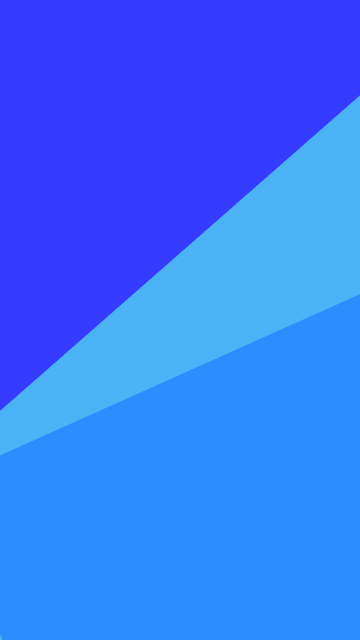
A WebGL 2 fragment shader for this background:

```glsl
#version 300 es
precision highp float;
// Flat diagonal bands: indigo above, a sky-blue wedge, and azure below.

uniform vec2 u_resolution;
out vec4 fragColor;

const vec3 INDIGO = vec3(0.208, 0.231, 1.0);
const vec3 SKY = vec3(0.290, 0.698, 0.961);
const vec3 AZURE = vec3(0.165, 0.557, 1.0);

// Canvas space: height 1, width 9/16.
const vec2 CANVAS = vec2(0.5625, 1.0);

// Signed distance to the line through a and b, positive on its left side.
float lineDistance(vec2 p, vec2 a, vec2 b) {
    vec2 along = normalize(b - a);
    return dot(p - a, vec2(-along.y, along.x));
}

// Antialiased coverage of the half plane left of the line from a to b.
float halfPlane(vec2 p, vec2 a, vec2 b, float pixel) {
    return clamp(lineDistance(p, a * CANVAS, b * CANVAS) / pixel + 0.5, 0.0, 1.0);
}

void main() {
    vec2 p = gl_FragCoord.xy / u_resolution * CANVAS;
    float pixel = max(CANVAS.x / u_resolution.x, CANVAS.y / u_resolution.y);

    // Edges, with end points given as fractions of the canvas.
    float aboveAzure = halfPlane(p, vec2(0.0, 0.2884), vec2(1.0, 0.5404), pixel);
    float aboveSky = halfPlane(p, vec2(0.0, 0.358), vec2(1.0, 0.851), pixel);
    float corner = halfPlane(p, vec2(0.007, 0.0), vec2(0.0, 0.0095), pixel);

    // Layers from back to front.
    vec3 color = mix(AZURE, SKY, max(aboveAzure, corner * (1.0 - aboveAzure)));
    color = mix(color, INDIGO, aboveSky);
    fragColor = vec4(color, 1.0);
}
```
